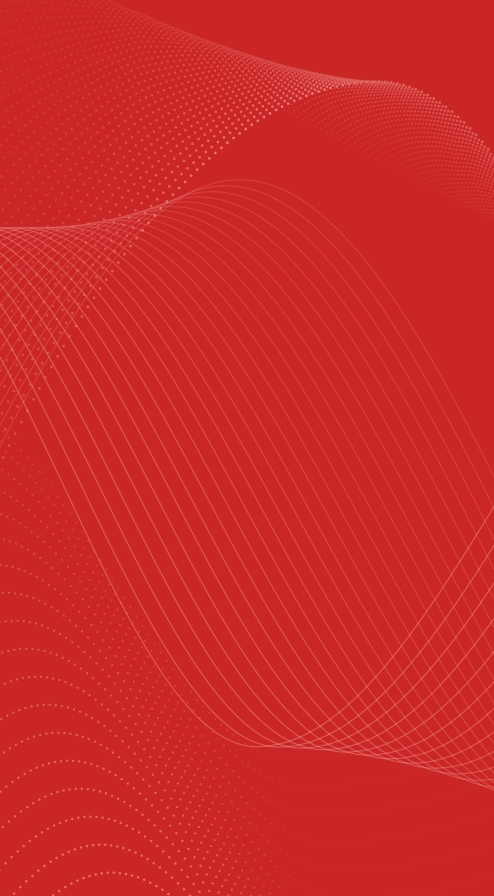
A WebGL 1 fragment shader for this background:

```glsl
precision highp float;
// Red backdrop with three translucent ribbons: a fan of thin solid waves across
// the middle, and dotted wave meshes at the top and at the lower left.
// Each ribbon is a loop over curves whose crest, height and length drift with t.

uniform vec2 u_resolution;

const float PI = 3.14159265;
const float CANVAS_HEIGHT = 768.0; // layout units, y pointing down
const int LINE_COUNT = 28;
const int TOP_ROWS = 36;
const int LOW_ROWS = 19;

const vec3 RED = vec3(0.797, 0.148, 0.148);
const vec3 INK = vec3(0.96, 0.70, 0.67);

// Cosine wave from a crest; past its trough it continues with another length.
float wave(float x, vec2 crest, float height, float scale, float tailScale) {
  float phase = (x - crest.x) / scale;
  if (phase > PI) phase = PI + (phase - PI) * scale / tailScale;
  return crest.y + 0.5 * height * (1.0 - cos(phase));
}

float lineFan(float x, float t) {
  float scale = mix(105.0, 168.0, t);
  float lift = max(t - 0.45, 0.0) / 0.55;
  vec2 crest = vec2(mix(220.0, 733.0, t) - PI * scale, 195.0 - 41.0 * lift * lift);
  float trough = 640.0 + 210.0 * t * t;
  return wave(x, crest, trough - crest.y, scale, scale + 31.0 * (1.0 - t));
}

float topMesh(float x, float t) {
  float d = x - 325.0;
  float arch = 70.0 + d * d * (d < 0.0 ? 0.0031 : 0.0066);
  float slope = 95.0 + (x - 245.0) * (x < 245.0 ? 0.62 : 0.53);
  float bulge = 66.0 * clamp((390.0 - x) / 270.0, 0.0, 1.0);
  return mix(arch, slope, t) - 4.0 * t * (1.0 - t) * bulge;
}

float lowMesh(float x, float t) {
  vec2 crest = vec2(mix(-60.0, 105.0, t), mix(340.0, 772.0, t));
  return wave(x, crest, 310.0, 99.0, 250.0);
}

// Antialiased coverage of a shape with the given half width.
float coverage(float dist, float halfWidth, float pixel) {
  return clamp((halfWidth - dist) / pixel + 0.5, 0.0, 1.0);
}

float overlay(float base, float layer) {
  return 1.0 - (1.0 - base) * (1.0 - layer);
}

// Center of the nearest dot column, with all columns moved by a shift.
float columnCenter(float x, float spacing, float shift) {
  return (floor((x - shift) / spacing) + 0.5) * spacing + shift;
}

float drawLines(vec2 p, float pixel) {
  float ink = 0.0;
  for (int i = 0; i < LINE_COUNT; i++) {
    float t = float(i) / float(LINE_COUNT - 1);
    float y = lineFan(p.x, t);
    float slope = lineFan(p.x + 0.5, t) - lineFan(p.x - 0.5, t);
    float dist = abs(p.y - y) / sqrt(1.0 + slope * slope);
    float strength = mix(0.37, 0.18, smoothstep(0.1, 0.75, t));
    ink = overlay(ink, strength * coverage(dist, 0.5, pixel));
  }
  return ink;
}

// Slanted columns; the strongest dot wins so that tight rows do not pile up.
float drawTopDots(vec2 p, float pixel) {
  float ink = 0.0;
  float focus = mix(0.5, 1.0, smoothstep(20.0, 220.0, p.x));
  focus *= mix(1.0, 0.7, smoothstep(280.0, 350.0, p.x));
  for (int i = 0; i < TOP_ROWS; i++) {
    float t = float(i) / float(TOP_ROWS - 1);
    float x = columnCenter(p.x, 5.2, 75.0 * t);
    float dist = length(p - vec2(x, topMesh(x, t)));
    float strength = mix(0.6, 0.12, sqrt(t)) * focus;
    ink = max(ink, strength * coverage(dist, mix(1.15, 0.75, t), pixel));
  }
  return ink;
}

float drawLowDots(vec2 p, float pixel) {
  float ink = 0.0;
  float fade = mix(1.0, 0.12, smoothstep(180.0, 275.0, p.x));
  for (int i = 0; i < LOW_ROWS; i++) {
    float t = float(i) / float(LOW_ROWS - 1);
    float x = columnCenter(p.x, 5.2, 40.0 * t);
    float dist = length(p - vec2(x, lowMesh(x, t)));
    float strength = mix(0.18, 0.55, t) * fade;
    ink = max(ink, strength * coverage(dist, mix(0.8, 1.05, t), pixel));
  }
  return ink;
}

void main() {
  float pixel = CANVAS_HEIGHT / u_resolution.y;
  vec2 p = vec2(gl_FragCoord.x, u_resolution.y - gl_FragCoord.y) * pixel;

  float ink = drawLines(p, pixel);
  ink = overlay(ink, drawTopDots(p, pixel));
  ink = overlay(ink, drawLowDots(p, pixel));

  gl_FragColor = vec4(mix(RED, INK, ink), 1.0);
}
```
